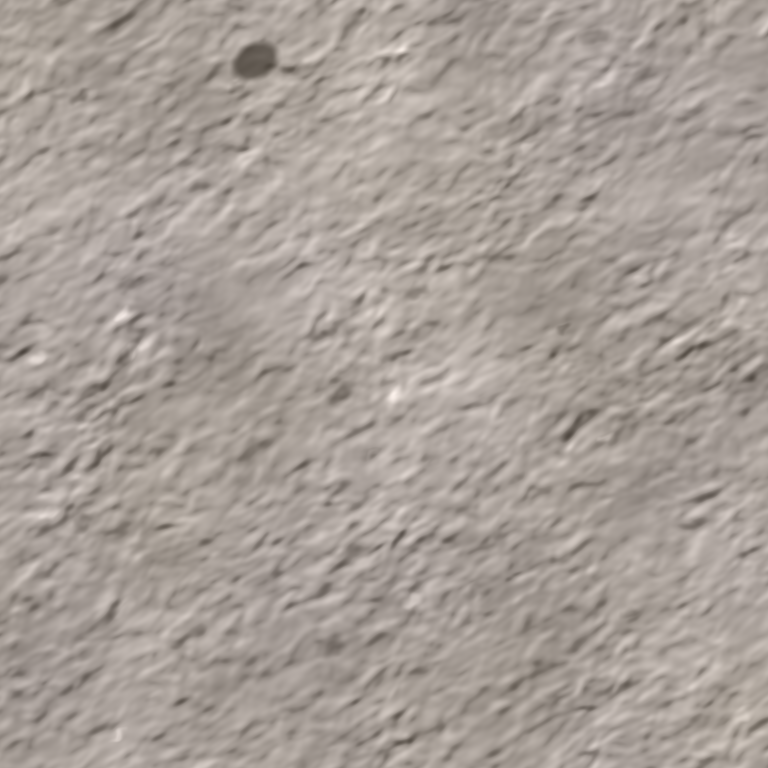
Write a Shadertoy shader that draws this texture.

```glsl
// Rough grey-beige stone: short, slanted grains lit from the upper left.
// Stretched gradient noise forms a height field; its slope towards the light
// gives the relief. Sparse pits, pale chips and broad stains are laid over it.

#define STONE_COLOR  vec3(0.660, 0.625, 0.598)
#define WARM_TINT    vec3(0.004, 0.004, -0.014)
#define GRAIN_ANGLE  0.56
#define GRAIN_FREQ   vec2(30.0, 50.0)
#define LIGHT_STEP   0.0058
#define RELIEF_GAIN  0.295
#define CREVICE_GAIN 0.90
#define STAIN_GAIN   0.105
#define PIT_DEPTH    0.16
#define CHIP_GAIN    0.14
#define HOLE_CENTER  vec2(0.332, 0.920)
#define HOLE_DEPTH   0.28

vec2 hash22(vec2 p) {
    vec3 q = fract(p.xyx * vec3(0.1031, 0.1030, 0.0973));
    q += dot(q, q.yzx + 33.33);
    return fract((q.xx + q.yz) * q.zy);
}

float cornerSlope(vec2 cell, vec2 offset) {
    return dot(hash22(cell) * 2.0 - 1.0, offset);
}

float gradientNoise(vec2 p) {
    vec2 i = floor(p), f = p - i;
    vec2 w = f * f * f * (f * (f * 6.0 - 15.0) + 10.0);
    vec2 e = vec2(1.0, 0.0);
    float low  = mix(cornerSlope(i, f), cornerSlope(i + e, f - e), w.x);
    float high = mix(cornerSlope(i + e.yx, f - e.yx), cornerSlope(i + 1.0, f - 1.0), w.x);
    return mix(low, high, w.y);
}

// Turns canvas space into (along, across) the grain
vec2 toGrain(vec2 p) {
    float c = cos(GRAIN_ANGLE), s = sin(GRAIN_ANGLE);
    return vec2(c * p.x + s * p.y, c * p.y - s * p.x);
}

// Grain height: coarse lumps, main grains, cross-cut chunks and fine grit
float grainHeight(vec2 p) {
    vec2 q = toGrain(p) * GRAIN_FREQ + 60.0;
    q += 0.30 * vec2(gradientNoise(q * 0.8 + 17.0), gradientNoise(q * 0.8 + 91.0));
    return 0.75 * gradientNoise(q * 0.5 + 7.3)
         + 0.75 * gradientNoise(q)
         + 0.45 * gradientNoise(p * 46.0 + 23.0)
         + 0.36 * gradientNoise(q * 1.75 + 31.7);
}

// Soft ellipse lying along the grain
float softEllipse(vec2 offset, vec2 radius, float softness) {
    float d = length(toGrain(offset) / radius);
    return 1.0 - smoothstep(1.0 - softness, 1.0 + softness, d);
}

// Scattered spots, at most one per grid cell
float scatter(vec2 p, float density, float share, float size, float seed) {
    vec2 home = floor(p * density);
    float cover = 0.0;
    for (int y = -1; y <= 1; y++)
    for (int x = -1; x <= 1; x++) {
        vec2 cell = home + vec2(x, y);
        vec2 place = hash22(cell + seed);
        vec2 kind = hash22(cell + seed + 53.0);
        vec2 radius = size * mix(0.6, 1.3, kind.y) * vec2(1.5, 0.75);
        float spot = softEllipse(p - (cell + place) / density, radius, 0.65);
        cover = max(cover, spot * step(kind.x, share) * mix(0.4, 1.0, place.x));
    }
    return cover;
}

void mainImage(out vec4 fragColor, in vec2 fragCoord) {
    vec2 uv = fragCoord / iResolution.y;

    // Gentle bending varies the direction of the grains
    vec2 bend = vec2(gradientNoise(uv * 7.0 + 3.0), gradientNoise(uv * 7.0 + 40.0));
    vec2 p = uv + 0.014 * bend;

    // Relief, rougher in patches, with deeper shade in the crevices
    vec2 toLight = vec2(-sin(GRAIN_ANGLE), cos(GRAIN_ANGLE));
    float slope = grainHeight(p) - grainHeight(p + toLight * LIGHT_STEP);
    slope *= 1.0 + 0.8 * gradientNoise(uv * 5.0 + 12.0) + 0.7 * gradientNoise(uv * 14.0 + 33.0);
    slope -= CREVICE_GAIN * max(-slope - 0.17, 0.0);
    float tone = RELIEF_GAIN * slope;

    // Broad stains
    tone += STAIN_GAIN * (gradientNoise(uv * 3.2 + 5.0) + 0.8 * gradientNoise(uv * 9.0 + 25.0)
                        + 0.5 * gradientNoise(uv * 21.0 + 47.0));

    // Pits, pale chips and one larger hole
    vec2 ragged = p + 0.008 * vec2(gradientNoise(uv * 70.0), gradientNoise(uv * 70.0 + 19.0));
    tone -= PIT_DEPTH * scatter(ragged, 9.0, 0.22, 0.0095, 11.0);
    tone += CHIP_GAIN * scatter(ragged, 11.0, 0.13, 0.0080, 71.0);
    float hole = softEllipse(mix(uv, ragged, 0.4) - HOLE_CENTER, vec2(0.031, 0.022), 0.28);
    tone = mix(tone, 0.35 * tone - HOLE_DEPTH, hole);

    // Warm and mauve patches
    float warmth = gradientNoise(uv * 2.7 + 77.0) + 0.5 * gradientNoise(uv * 7.0 + 8.0);
    vec3 color = STONE_COLOR + tone * vec3(1.0, 0.985, 0.99) + WARM_TINT * warmth;
    fragColor = vec4(clamp(color, 0.0, 1.0), 1.0);
}
```
